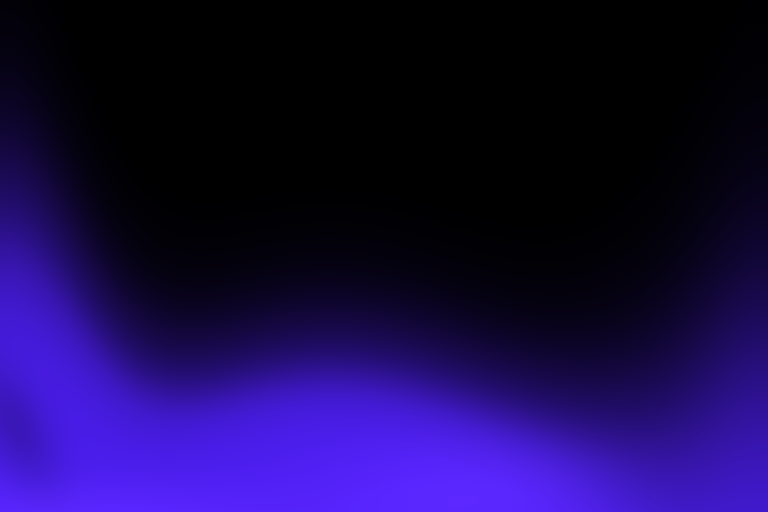
Write a WebGL 1 fragment shader that draws this background.

```glsl
precision highp float;
// Soft violet-blue glow rising from the lower edge and both sides into black.

uniform vec2 u_resolution;

// Bell curve of height 1 at zero.
float bell(float x, float width) {
  return exp(-x * x / (width * width));
}

// Round or stretched soft spot.
float spot(vec2 p, vec2 center, vec2 radius) {
  vec2 q = (p - center) / radius;
  return exp(-dot(q, q));
}

// Height at which the glow falls to half its strength.
float glowHeight(float x) {
  return 0.15 + 0.155 * bell(x - 0.43, 0.27)
       + 0.42 * bell(x, 0.14)
       + 0.15 * bell(1.0 - x, 0.1);
}

void main() {
  vec2 uv = gl_FragCoord.xy / u_resolution;

  // The falloff is wider at the sides, and longer above than below.
  float left = bell(uv.x, 0.14);
  float right = bell(1.0 - uv.x, 0.18);
  float d = uv.y - glowHeight(uv.x);
  float below = 0.045 + 0.055 * left + 0.12 * right;
  float above = 0.075 + 0.055 * left + 0.09 * right;
  float softness = mix(below, above, smoothstep(-0.1, 0.1, d));
  float glow = 1.0 / (1.0 + exp(d / softness));

  // Trim the faint tail so the upper middle reaches black.
  glow = max(glow - 0.012, 0.0) / 0.988;

  // Dim pocket beside the left edge, leaning to the right as it descends.
  vec2 leaning = vec2(uv.x + 0.25 * (uv.y - 0.17), uv.y);
  glow *= 1.0 - 0.22 * spot(leaning, vec2(0.02, 0.17), vec2(0.045, 0.12));

  // Brighter pools along the bottom.
  float pools = spot(uv, vec2(0.62, 0.03), vec2(0.2, 0.13))
              + spot(uv, vec2(0.1, -0.02), vec2(0.3, 0.08));
  vec3 violet = vec3(0.295, 0.115, 0.93) + vec3(0.065, 0.04, 0.08) * pools;

  gl_FragColor = vec4(violet * glow + vec3(0.0, 0.0, 0.005), 1.0);
}
```
